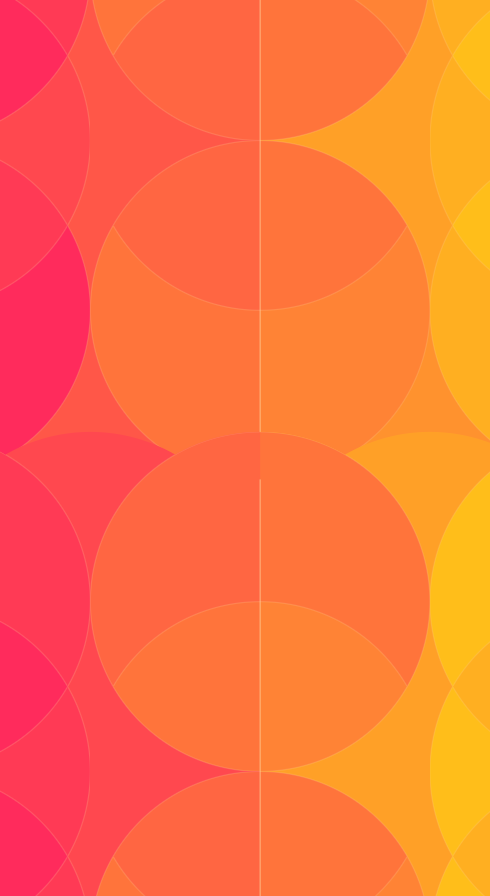
Reproduce this background procedurally as a Shadertoy shader.

```glsl
// Flat overlapping discs in a warm ramp from pink through orange to yellow.
// Two blocks share one folded disc lattice; the lower block has a scalloped top.
// Every region is a step number on the ramp, so blending happens on one float.

const float RADIUS = 0.1895;       // disc radius in canvas heights
const float AXIS_OFFSET = 0.0169;  // central column, right of the canvas centre
const float LOWER_Y = 0.139;       // fold line of the lower block
const float BLOCK_GAP = 3.716;     // distance between fold lines, in radii
const float HAIR_HALF = 0.0035;    // half width of the hairlines, in radii

const vec3 RAMP_START = vec3(1.0, 0.169, 0.361);
const vec3 RAMP_STEP = vec3(0.0, 0.0575, -0.0258);
const vec3 PALE = vec3(1.0, 0.84, 0.62);

// Antialiased inside of a signed distance
float fill(float d, float px) {
    return clamp(0.5 - d / px, 0.0, 1.0);
}

// Antialiased thin stroke around distance zero
float hairline(float d, float px) {
    return clamp((HAIR_HALF + 0.5 * px - abs(d)) / px, 0.0, 1.0);
}

// Lattice of discs two radii apart, mirrored about y = 0.
// Steps hold (outer disc only, overlap, middle disc only).
// Returns the ramp step in x and the outline strength in y.
vec2 discBlock(vec2 p, float ground, vec3 leftSteps, vec3 midSteps,
               vec3 rightSteps, float px) {
    float column = clamp(floor(p.x * 0.5 + 0.5), -1.0, 1.0);
    vec2 q = vec2(p.x - 2.0 * column, abs(p.y));
    float outerDist = length(q - vec2(0.0, 1.0)) - 1.0;
    float middleDist = length(q) - 1.0;
    float outer = fill(outerDist, px);
    float middle = fill(middleDist, px);

    // The central column shows its middle disc only inside the outer ones
    float side = abs(column);
    vec3 steps = midSteps + fill(-p.x, px);
    steps.z = ground;
    if (column < 0.0) steps = leftSteps;
    if (column > 0.0) steps = rightSteps;

    float outside = mix(ground, steps.z, middle);
    float inside = mix(steps.x, steps.y, middle);
    float outline = max(hairline(outerDist, px),
                        hairline(middleDist, px) * max(outer, side));
    return vec2(mix(outside, inside, outer), outline);
}

vec2 upperBlock(vec2 p, float px) {
    float rightGround = p.y > -1.0 ? 8.0 : 7.0;
    float ground = mix(3.0, rightGround, fill(-p.x, px));
    vec3 leftSteps = p.y > 0.0 ? vec3(1.0, 0.0, 2.0) : vec3(0.0, 1.0, 2.0);
    return discBlock(p, ground, leftSteps, vec3(5.0, 4.0, 0.0),
                     vec3(9.0, 10.0, 9.0), px);
}

vec2 lowerBlock(vec2 p, float px) {
    float ground = mix(2.0, 8.0, fill(-p.x, px));
    vec3 midSteps = p.y > 0.0 ? vec3(4.0, 5.0, 0.0) : vec3(5.0, 4.0, 0.0);
    return discBlock(p, ground, vec3(1.0, 0.0, 1.0), midSteps,
                     vec3(10.0, 9.0, 10.0), px);
}

// Row of half discs, one radius apart, standing on a solid area
float scallopDistance(vec2 p) {
    float x = p.x - floor(p.x + 0.5);
    return length(vec2(x, max(p.y - 1.0, 0.0))) - 1.0;
}

void mainImage(out vec4 fragColor, in vec2 fragCoord) {
    vec2 uv = fragCoord / iResolution.y;
    float axis = 0.5 * iResolution.x / iResolution.y + AXIS_OFFSET;
    vec2 p = (uv - vec2(axis, LOWER_Y)) / RADIUS;
    float px = 1.0 / (iResolution.y * RADIUS);

    // Lower block laid over the upper one
    vec2 upper = upperBlock(p - vec2(0.0, BLOCK_GAP), px);
    vec2 lower = lowerBlock(p, px);
    vec2 region = mix(upper, lower, fill(scallopDistance(p), px));
    vec3 color = RAMP_START + RAMP_STEP * region.x;

    // Faint outlines and the broken central seam
    color = mix(color, PALE, 0.2 * region.y);
    float gap = fill(abs(p.y - 1.86) - 0.14, px);
    color = mix(color, PALE, 0.6 * hairline(p.x, px) * (1.0 - gap));

    fragColor = vec4(color, 1.0);
}
```
